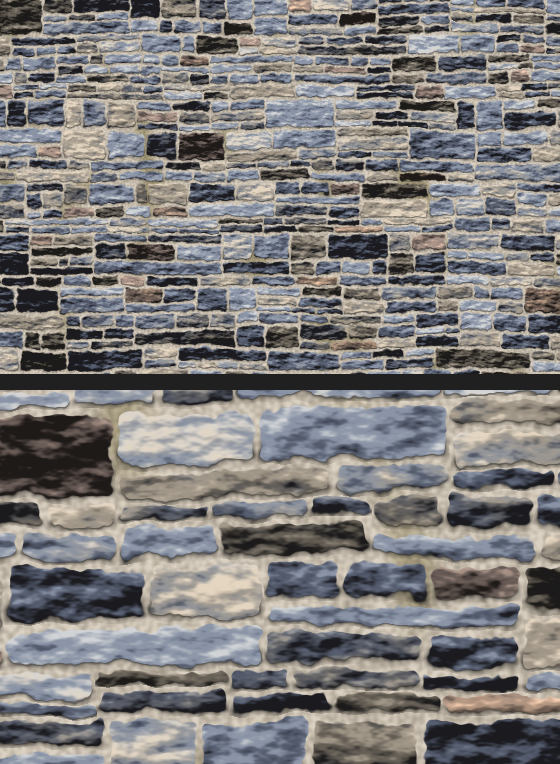
Top: the whole. Bottom: its middle third, enlarged.
A WebGL 1 fragment shader for this texture:

```glsl
precision highp float;
// A rubble wall of thin blue-grey slate stones bedded in pale mortar.
// Uneven bands split into blocks, layers and single stones; gradient noise
// roughens the outlines and streaks the split faces.
uniform vec2 u_resolution;

float hash(vec2 p) {
  vec3 q = fract(p.xyx * vec3(0.1031, 0.1030, 0.0973));
  q += dot(q, q.yzx + 33.33);
  return fract((q.x + q.y) * q.z);
}

float corner(vec2 cell, vec2 offset) {
  float angle = 6.2832 * hash(cell);
  return dot(vec2(cos(angle), sin(angle)), offset);
}

float gradientNoise(vec2 p) {
  vec2 i = floor(p), f = fract(p);
  vec2 u = f * f * f * (f * (f * 6.0 - 15.0) + 10.0);
  vec2 e = vec2(1.0, 0.0);
  return mix(mix(corner(i, f), corner(i + e, f - e), u.x),
             mix(corner(i + e.yx, f - e.yx), corner(i + 1.0, f - 1.0), u.x), u.y);
}

float fbm(vec2 p) {
  float sum = 0.0, amplitude = 0.6;
  for (int k = 0; k < 4; k++) {
    sum += amplitude * gradientNoise(p);
    p = mat2(1.9, 0.4, -0.4, 1.9) * p + 7.3;
    amplitude *= 0.6;
  }
  return sum;
}

// Jittered division of the range 0..count; the two ends stay fixed.
float edgeAt(float i, float count, float seed) {
  float inner = step(0.5, i) * step(i, count - 0.5);
  return i + inner * 0.65 * (hash(vec2(i, seed * 91.0)) - 0.5);
}

// Returns the low edge, high edge and index of the part holding x.
vec3 split(float x, float count, float seed) {
  float i = clamp(floor(x), 0.0, count - 1.0);
  if (x < edgeAt(i, count, seed)) i -= 1.0;
  else if (x >= edgeAt(i + 1.0, count, seed)) i += 1.0;
  i = clamp(i, 0.0, count - 1.0);
  return vec3(edgeAt(i, count, seed), edgeAt(i + 1.0, count, seed), i);
}

// Finds the stone at p: its seed, half size and the position from its centre.
float findStone(vec2 p, out vec2 halfSize, out vec2 local) {
  vec2 g = p * vec2(4.5, 14.0) + 2.0;
  vec3 band = split(g.y, 99.0, 0.37);
  float bandSeed = hash(vec2(band.z, 3.0));
  g.x += bandSeed;
  vec3 block = split(g.x, 99.0, bandSeed);
  float blockSeed = hash(vec2(block.z, bandSeed * 91.0));
  vec2 size = vec2(block.y - block.x, band.y - band.x);

  float layers = floor(1.0 + size.y * (0.5 + 2.0 * hash(vec2(blockSeed * 83.0, 5.0))));
  float v = (g.y - band.x) / size.y * layers;
  vec3 layer = split(v, layers, blockSeed);
  float layerSeed = hash(vec2(layer.z + 11.0, blockSeed * 91.0));

  float parts = floor(1.0 + size.x * (0.5 + 2.4 * hash(vec2(layerSeed * 83.0, 9.0))));
  float u = (g.x - block.x) / size.x * parts;
  vec3 part = split(u, parts, layerSeed);

  vec2 unit = size / vec2(parts, layers) / vec2(4.5, 14.0);
  halfSize = 0.5 * unit * vec2(part.y - part.x, layer.y - layer.x);
  local = unit * (vec2(u, v) - 0.5 * vec2(part.x + part.y, layer.x + layer.y));
  return hash(vec2(part.z + 17.0, layerSeed * 91.0));
}

vec3 slate(float tone) {
  vec3 c = mix(vec3(0.10, 0.10, 0.12), vec3(0.33, 0.36, 0.43), smoothstep(0.0, 0.36, tone));
  c = mix(c, vec3(0.54, 0.58, 0.65), smoothstep(0.34, 0.64, tone));
  return mix(c, vec3(0.82, 0.83, 0.84), smoothstep(0.66, 1.1, tone));
}

void main() {
  vec2 p = gl_FragCoord.xy / u_resolution.y;
  float pixel = 1.0 / u_resolution.y;

  // Sagging courses and ragged joints
  vec2 q = p;
  q.y += 0.014 * gradientNoise(p * vec2(3.0, 4.0)) + 0.006 * gradientNoise(p * vec2(17.0, 20.0));
  q += 0.005 * vec2(gradientNoise(p * 45.0), gradientNoise(p * 45.0 + 31.0));
  vec2 halfSize, local;
  float seed = findStone(q, halfSize, local);

  // Tapered, rounded stone outline
  vec2 box = halfSize - min(0.0037, 0.28 * halfSize.y);
  float side = sign(hash(vec2(seed * 71.0, 2.0)) - 0.5) * local.x / halfSize.x;
  box.y *= 1.0 - 0.28 * hash(vec2(seed * 71.0, 4.0)) * (0.5 + 0.5 * side);
  float radius = min(0.006, 0.6 * min(box.x, box.y));
  vec2 k = abs(local) - box + radius;
  float d = length(max(k, 0.0)) + min(max(k.x, k.y), 0.0) - radius;
  d += 0.004 * gradientNoise(p * vec2(50.0, 75.0)) + 0.002 * gradientNoise(p * 150.0);

  // Split slate face: streaks, chipped relief, lit top and damp stains
  vec2 facePos = p * vec2(20.0, 48.0) + seed * 60.0;
  float grain = fbm(facePos);
  float relief = grain - fbm(facePos + vec2(-0.08, 0.28));
  float rim = smoothstep(-0.006, 0.0, d) * clamp(local.y / box.y, -1.0, 1.0);
  float stain = smoothstep(0.0, 0.4, gradientNoise(p * vec2(3.5, 2.5) + 4.0));
  float tone = 0.08 + 0.8 * hash(vec2(seed * 67.0, 6.0)) + 0.6 * grain + 0.55 * relief
             + 0.16 * rim - 0.22 * stain;
  vec3 face = slate(tone);
  float light = dot(face, vec3(0.3, 0.5, 0.2));
  float warmth = smoothstep(0.5, 0.95, hash(vec2(seed * 59.0, 8.0)) + 0.5 * grain);
  face = mix(face, light * vec3(1.08, 1.01, 0.91), warmth);
  float rust = step(0.96, hash(vec2(seed * 53.0, 10.0)));
  face = mix(face, light * vec3(1.22, 0.98, 0.82), 0.7 * rust);

  // Sandy mortar, shaded below each stone and mossy in places
  float sand = gradientNoise(p * 170.0) + 0.8 * fbm(p * 28.0);
  vec3 mortar = mix(vec3(0.62, 0.58, 0.52), vec3(0.86, 0.82, 0.76), clamp(0.68 + 0.7 * sand, 0.0, 1.0));
  float below = smoothstep(0.1, -0.6, local.y / halfSize.y);
  mortar *= 1.0 - 0.7 * below * exp(-max(d, 0.0) / 0.0022);
  float moss = smoothstep(0.2, 0.5, gradientNoise(p * vec2(9.0, 5.0) + 13.0));
  mortar = mix(mortar, mortar * vec3(0.68, 0.66, 0.5), 0.7 * moss);

  gl_FragColor = vec4(mix(face, mortar, smoothstep(-pixel, pixel, d)), 1.0);
}
```
